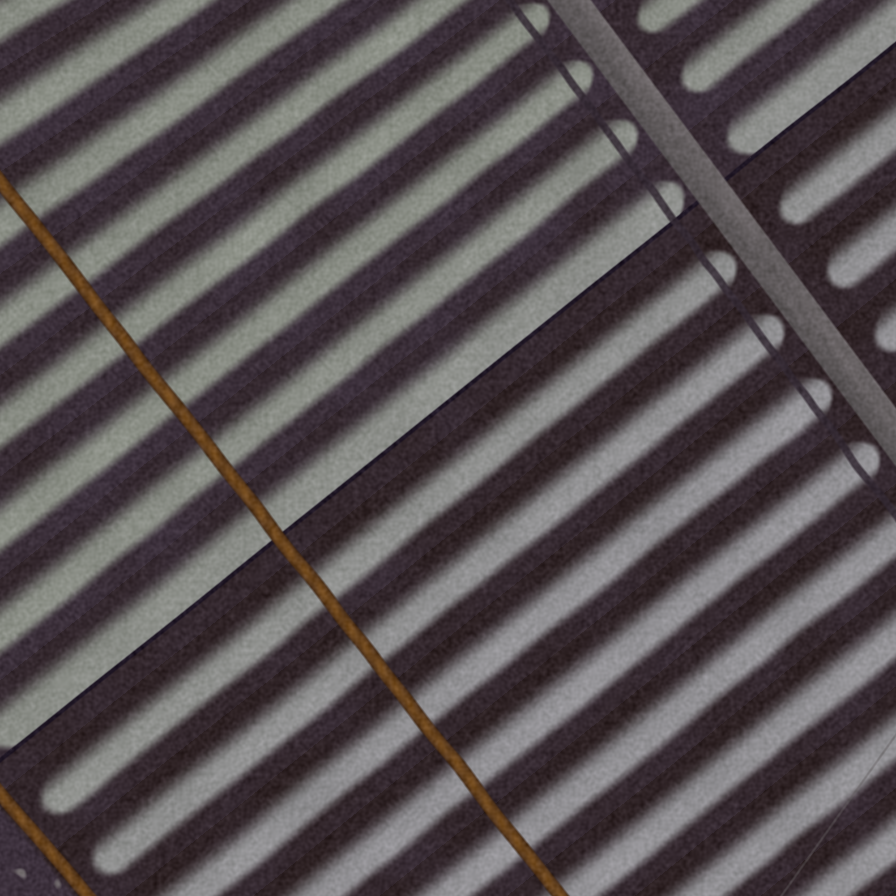
This pattern is drawn by a WebGL 2 fragment shader. Its source:

```glsl
#version 300 es
precision highp float;
// Corrugated metal sheets seen at a slant: soft light ridges over dark troughs,
// split by an overlap seam and crossed by a steel bar, a thin wire and rusty cables.
// Ridges come from a slightly fanned periodic coordinate; grain is gradient noise.

#define PERIOD 0.1135       // vertical distance between ridges
#define SLOPE 0.80          // rise of the ridges
#define FAN 0.30            // spreading of the ridges at upper left
#define SEAM_Y 0.1536       // height of the seam at the left side
#define UPPER_SHIFT 0.030   // ridge offset above the seam
#define LOWER_SHIFT 0.018   // ridge offset below the seam
#define BAR_HALF 0.0195     // half width of the steel bar
#define WIRE_OFFSET -0.053  // wire position relative to the bar
#define CABLE_HALF 0.0078   // half width of the rusty cables
#define GRAIN 0.075         // strength of the fine grain

uniform vec2 u_resolution;
out vec4 fragColor;

const vec3 RIDGE_WARM = vec3(0.54, 0.555, 0.52);
const vec3 RIDGE_COOL = vec3(0.575, 0.57, 0.585);
const vec3 TROUGH_BROWN = vec3(0.175, 0.128, 0.135);
const vec3 TROUGH_VIOLET = vec3(0.235, 0.19, 0.235);
const vec3 SEAM_COLOR = vec3(0.10, 0.07, 0.13);
const vec3 STEEL = vec3(0.38, 0.36, 0.365);
const vec3 RUST = vec3(0.47, 0.31, 0.13);
const vec3 RUST_DARK = vec3(0.20, 0.12, 0.08);

vec2 hashGradient(vec2 cell) {
    vec3 q = fract(cell.xyx * vec3(0.1031, 0.1030, 0.0973));
    q += dot(q, q.yzx + 33.33);
    return 2.0 * fract((q.xx + q.yz) * q.zy) - 1.0;
}

float gradientNoise(vec2 p) {
    vec2 i = floor(p), f = fract(p);
    vec2 u = f * f * f * (f * (f * 6.0 - 15.0) + 10.0);
    vec2 e = vec2(1.0, 0.0);
    float low = mix(dot(hashGradient(i), f), dot(hashGradient(i + e), f - e), u.x);
    float high = mix(dot(hashGradient(i + e.yx), f - e.yx),
                     dot(hashGradient(i + e.xx), f - e.xx), u.x);
    return mix(low, high, u.y);
}

// x: position along the line from a to b, y: signed distance to its left
vec2 lineCoords(vec2 p, vec2 a, vec2 b) {
    vec2 dir = normalize(b - a);
    return vec2(dot(p - a, dir), dot(p - a, vec2(-dir.y, dir.x)));
}

float band(float d, float halfWidth, float aa) {
    return 1.0 - smoothstep(halfWidth - aa, halfWidth + aa, abs(d));
}

// Twisted strand with a rounded, rust-stained surface
vec3 addCable(vec3 color, vec2 c, float aa) {
    c.y += 0.0025 * gradientNoise(vec2(c.x * 14.0, 3.7));
    float across = c.y / CABLE_HALF;
    float twist = 0.5 + 0.5 * sin(c.x * 230.0 + across * 1.8);
    float stain = 0.5 + 0.6 * gradientNoise(c * 38.0);
    float shade = (1.0 - 0.75 * across * across) * (0.6 + 0.2 * twist + 0.3 * stain);
    vec3 strand = mix(RUST_DARK, RUST, clamp(shade, 0.0, 1.0));
    return mix(color, strand, band(c.y, CABLE_HALF, aa * 1.5));
}

void main() {
    vec2 p = gl_FragCoord.xy / u_resolution;
    float aa = 1.0 / min(u_resolution.x, u_resolution.y);
    float mottle = gradientNoise(p * 13.0);

    // Fanned ridge coordinate, zero at the seam
    float v = p.y - SEAM_Y - SLOPE * p.x + 0.0025 * gradientNoise(p * 5.0);
    float u = v + FAN * max(v, 0.0) * max(v, 0.0) * p.x;
    float upper = smoothstep(-aa, aa, u);
    float phase = (u - mix(LOWER_SHIFT, UPPER_SHIFT, step(0.0, u))) / PERIOD;
    float id = floor(phase + 0.5);
    float t = phase - id;

    vec2 bar = lineCoords(p, vec2(0.635, 1.0), vec2(1.0, 0.512));
    vec2 cable = lineCoords(p, vec2(0.0, 0.798), vec2(0.625, 0.0));
    vec2 corner = lineCoords(p, vec2(0.0, 0.1146), vec2(0.0977, 0.0));

    // Soft upper flank, firmer lower flank; the seam ridge is cut sharply
    float edge = t + 0.03 * mottle;
    float lowerFlank = smoothstep(-0.31, -0.14, edge);
    if (id == 0.0) lowerFlank = upper;
    float ridge = lowerFlank * (1.0 - smoothstep(0.06, 0.36, edge));

    // Rounded ridge ends beside the bar and at the lower left corner
    float cap = 0.25 * t * t;
    float leftPart = 1.0 - smoothstep(-0.030, -0.021, bar.y + cap);
    float rightPart = smoothstep(0.040, 0.052, bar.y - cap);
    ridge *= max(leftPart, rightPart) * smoothstep(0.020, 0.036, corner.y - cap);

    vec3 light = mix(RIDGE_WARM, RIDGE_COOL, smoothstep(0.1, 0.9, p.x + 0.5 - p.y));
    light *= 1.0 - 0.13 * smoothstep(-0.05, 0.3, t) + 0.07 * mottle;
    float violet = clamp(0.3 + 0.4 * upper + 0.5 * mottle - 0.5 * t, 0.0, 1.0);
    vec3 color = mix(mix(TROUGH_BROWN, TROUGH_VIOLET, violet), light, ridge);
    color = mix(color, SEAM_COLOR, 0.85 * band(u + 0.002, 0.003, aa * 1.5));

    // Thin dark wire, then the steel bar with a bright far edge
    float wobble = 0.003 * gradientNoise(vec2(bar.x * 24.0, 8.3));
    float wire = band(bar.y - WIRE_OFFSET + wobble, 0.0042, aa * 1.5);
    color = mix(color, TROUGH_VIOLET * 0.85, 0.85 * wire);
    float barAcross = bar.y / BAR_HALF;
    vec3 steel = STEEL * (1.0 + 0.12 * barAcross + 0.12 * gradientNoise(bar * vec2(12.0, 90.0)));
    color = mix(color, steel, band(bar.y, BAR_HALF, aa * 1.5));

    // Dark corner with pale flecks, rusty cables and a faint scratch
    float fleck = smoothstep(0.25, 0.5, gradientNoise(p * 55.0));
    vec3 cornerColor = mix(TROUGH_VIOLET, STEEL * 1.2, fleck);
    color = mix(color, cornerColor, 1.0 - smoothstep(-0.014, -0.008, corner.y));
    color = addCable(addCable(color, cable, aa), corner, aa);
    vec2 scratch = lineCoords(p, vec2(0.872, 0.0), vec2(1.0, 0.18));
    color = mix(color, STEEL, 0.45 * band(scratch.y, 0.0012, aa));

    // Fine grain
    float grain = gradientNoise(p * 210.0) + 0.6 * gradientNoise(p * 97.0 + 17.0);
    color += GRAIN * grain * vec3(1.0, 0.95, 1.05);
    fragColor = vec4(clamp(color, 0.0, 1.0), 1.0);
}
```
